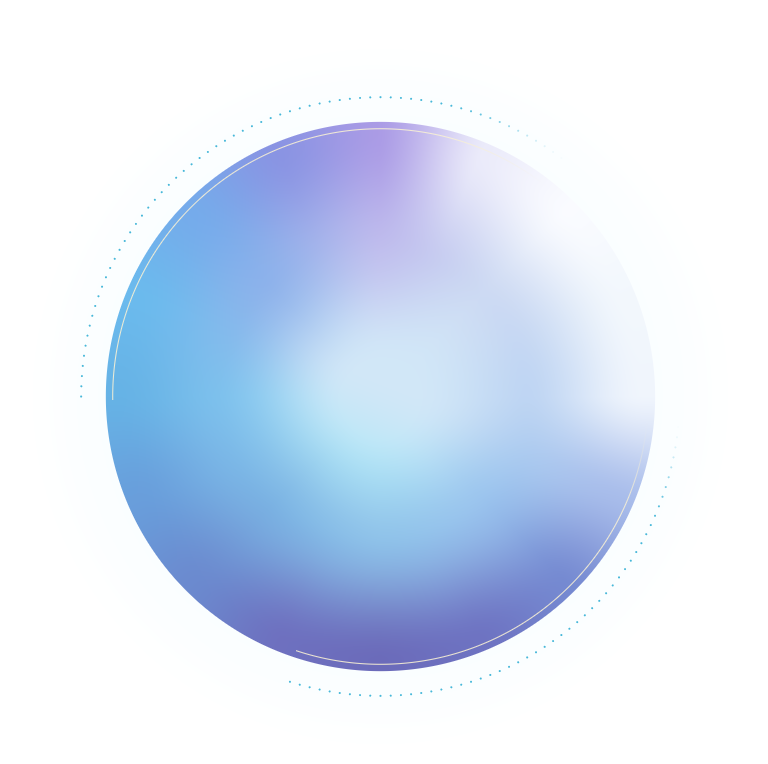
Reproduce this background procedurally as a Shadertoy shader.

```glsl
// A softly shaded pastel sphere with a fine cream ring and arcs of cyan dots.

const float TAU = 6.2831853;
const vec2 SPHERE_CENTER = vec2(-0.0046, -0.019);
const float SPHERE_RADIUS = 0.3595;
const float RING_RADIUS = 0.3505;
const float DOT_ORBIT = 0.3918;
const float DOT_COUNT = 184.0;

// Evenly spaced hues, counterclockwise from the right
const vec3 RIM[16] = vec3[](
    vec3(0.94, 0.96, 0.99), vec3(0.95, 0.97, 0.99),
    vec3(0.98, 0.985, 1.0), vec3(0.92, 0.92, 0.98),
    vec3(0.67, 0.61, 0.90), vec3(0.54, 0.58, 0.89),
    vec3(0.46, 0.67, 0.92), vec3(0.42, 0.73, 0.93),
    vec3(0.40, 0.70, 0.90), vec3(0.41, 0.62, 0.86),
    vec3(0.42, 0.54, 0.81), vec3(0.43, 0.44, 0.75),
    vec3(0.42, 0.42, 0.73), vec3(0.43, 0.45, 0.76),
    vec3(0.46, 0.54, 0.82), vec3(0.66, 0.74, 0.92));
const vec3 MIDDLE[8] = vec3[](
    vec3(0.74, 0.83, 0.95), vec3(0.80, 0.85, 0.95),
    vec3(0.75, 0.74, 0.93), vec3(0.56, 0.70, 0.92),
    vec3(0.50, 0.76, 0.93), vec3(0.48, 0.70, 0.89),
    vec3(0.55, 0.75, 0.91), vec3(0.60, 0.76, 0.93));

const vec3 PALE_CORE = vec3(0.82, 0.905, 0.97);
const vec3 AQUA_CORE = vec3(0.70, 0.91, 0.97);
const vec3 CREAM = vec3(0.97, 0.94, 0.83);
const vec3 CYAN = vec3(0.28, 0.72, 0.85);

// Direction as a fraction of a full turn, 0 to 1
float turnOf(vec2 p) {
    return fract(atan(p.y, p.x) / TAU + 1.0);
}

// Eased position between two neighbouring hues
float ease(float t) {
    float f = fract(t);
    return mix(f, smoothstep(0.0, 1.0, f), 0.5);
}

vec3 rimColor(float turn) {
    float t = turn * 16.0;
    int i = int(t);
    return mix(RIM[i % 16], RIM[(i + 1) % 16], ease(t));
}

vec3 middleColor(float turn) {
    float t = turn * 8.0;
    int i = int(t);
    return mix(MIDDLE[i % 8], MIDDLE[(i + 1) % 8], ease(t));
}

// Core, middle and rim blended outward; p has unit radius
vec3 sphereColor(vec2 p) {
    float r = length(p);
    float turn = turnOf(p);
    vec3 core = mix(AQUA_CORE, PALE_CORE, smoothstep(-0.38, 0.08, p.y + 0.4 * p.x));
    vec3 color = mix(core, middleColor(turn), smoothstep(0.12, 0.6, r));
    return mix(color, rimColor(turn), smoothstep(0.5, 0.96, r));
}

// Two arcs that fade toward the bright side
float arcMask(float turn) {
    float degrees360 = turn * 360.0;
    float upper = smoothstep(50.0, 78.0, degrees360) * step(degrees360, 180.7);
    float lower = step(251.6, degrees360) * (1.0 - smoothstep(334.0, 356.0, degrees360));
    return upper + lower;
}

// Antialiased coverage of a signed distance
float coverage(float distanceToEdge, float pixel) {
    return clamp(0.5 - distanceToEdge / pixel, 0.0, 1.0);
}

float orbitDots(vec2 p, float pixel) {
    float turn = round(turnOf(p) * DOT_COUNT) / DOT_COUNT;
    vec2 dotCenter = DOT_ORBIT * vec2(cos(turn * TAU), sin(turn * TAU));
    return coverage(length(p - dotCenter) - 0.0013, pixel) * arcMask(turn);
}

void mainImage(out vec4 fragColor, in vec2 fragCoord) {
    float pixel = 1.0 / iResolution.y;
    vec2 p = (fragCoord - 0.5 * iResolution.xy) * pixel - SPHERE_CENTER;
    float r = length(p);

    // White ground with a faint cool halo
    float halo = 1.0 - smoothstep(SPHERE_RADIUS, 0.48, r);
    vec3 color = vec3(1.0) - vec3(0.018, 0.005, 0.0) * halo;

    // Sphere
    color = mix(color, sphereColor(p / SPHERE_RADIUS), coverage(r - SPHERE_RADIUS, pixel));

    // Cream ring inside the rim
    float ring = coverage(abs(r - RING_RADIUS) - 0.0007, pixel);
    color = mix(color, CREAM, ring * arcMask(turnOf(p)) * 0.9);

    // Dots orbiting outside
    color = mix(color, CYAN, orbitDots(p, pixel));

    fragColor = vec4(color, 1.0);
}
```
